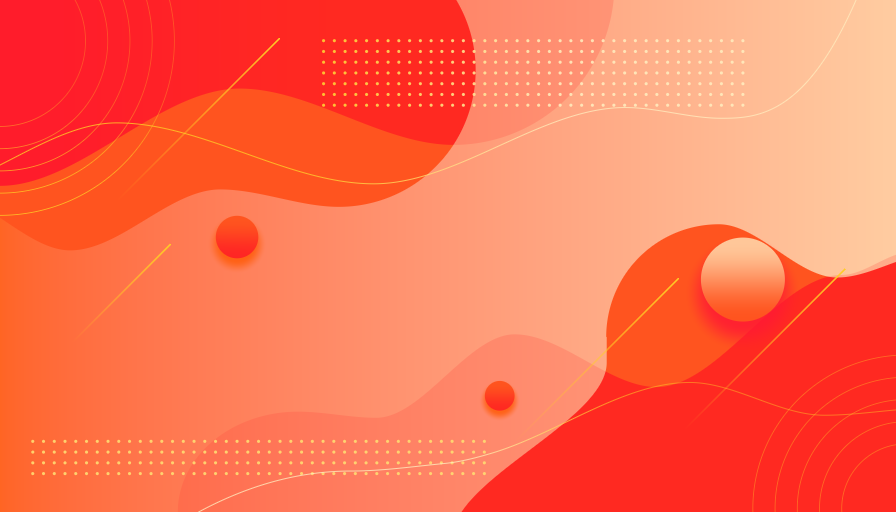
Write a WebGL 2 fragment shader that draws this background.

```glsl
#version 300 es
precision highp float;
// Warm abstract background: overlapping wavy blobs, fine curves, dot grids and spheres.
// Blob edges are chained smoothstep waves joined to circles; every overlap turns red.
// Lengths are in hundredths of the canvas height.

uniform vec2 u_resolution;
out vec4 fragColor;

float pixelSize;

// Turns an implicit function into an approximate distance.
float toDistance(float f) {
    float slope = length(vec2(dFdx(f), dFdy(f))) / pixelSize;
    return f / clamp(slope, 0.3, 5.0);
}

float fill(float d) {
    return clamp(0.5 - d / pixelSize, 0.0, 1.0);
}

float stroke(float d, float halfWidth) {
    return fill(abs(d) - halfWidth);
}

// Blob edges, negative inside
float upperBlob(vec2 p) {
    float wave = 62.3 - 11.2 * smoothstep(-11.4, 13.7, p.x)
        + 11.9 * smoothstep(13.7, 43.0, p.x) - 3.4 * smoothstep(43.0, 66.2, p.x);
    return p.x < 66.2 ? wave - p.y : length(p - vec2(66.2, 86.3)) - 26.7;
}

float upperVeil(vec2 p) {
    float wave = 63.7 + 19.0 * smoothstep(0.0, 46.8, p.x)
        - 11.0 * smoothstep(46.8, 88.6, p.x);
    return p.x < 88.6 ? wave - p.y : length(p - vec2(88.6, 103.1)) - 31.4;
}

float lowerBlob(vec2 p) {
    float side = 88.4 + 30.1 * smoothstep(-5.0, 29.2, p.y);
    float wave = 56.2 - 10.4 * smoothstep(140.4, 163.5, p.x)
        + 4.8 * smoothstep(163.5, 183.0, p.x);
    if (p.y < 34.2) return side - p.x;
    return p.x < 140.4 ? length(p - vec2(140.4, 34.2)) - 22.0 : p.y - wave;
}

float lowerVeil(vec2 p) {
    float wave = 19.6 - 1.2 * smoothstep(58.2, 73.5, p.x)
        + 16.3 * smoothstep(73.5, 100.5, p.x) - 10.3 * smoothstep(100.5, 128.3, p.x)
        + 21.9 * smoothstep(128.3, 164.4, p.x) + 4.5 * smoothstep(164.4, 178.0, p.x);
    return p.x < 58.2 ? length((p - vec2(58.2, 0.0)) * vec2(0.835, 1.0)) - 19.6 : p.y - wave;
}

// Heights of the two long thin curves
float upperCurve(float x) {
    return 62.0 + 14.0 * smoothstep(-18.0, 22.8, x) - 11.9 * smoothstep(22.8, 73.0, x)
        + 14.9 * smoothstep(73.0, 122.1, x) - 2.1 * smoothstep(122.1, 140.9, x)
        + 23.1 * pow(max(x - 140.9, 0.0) / 26.3, 2.6);
}

float lowerCurve(float x) {
    float bend = max(68.5 - x, 0.0) / 29.7;
    return 8.0 - 8.0 * bend * bend + 2.0 * smoothstep(68.5, 96.0, x)
        + 15.3 * smoothstep(86.8, 134.7, x) - 6.4 * smoothstep(134.7, 161.0, x)
        + 1.4 * smoothstep(161.0, 182.0, x);
}

float dotGrid(vec2 p, vec2 corner, vec2 count) {
    const float pitch = 2.1;
    vec2 cell = clamp(round((p - corner) / pitch), vec2(0.0), count - 1.0);
    return fill(length(p - corner - cell * pitch) - 0.3);
}

// Shaded ball with a soft glow beneath it
vec3 addBall(vec3 color, vec2 p, vec2 center, float r, vec3 top, vec3 bottom, vec3 glow) {
    vec2 q = (p - center) / r;
    color = mix(color, glow, 0.85 * (1.0 - smoothstep(0.75, 1.4, length(q + vec2(0.0, 0.33)))));
    return mix(color, mix(bottom, top, smoothstep(-0.95, 0.9, q.y)), fill((length(q) - 1.0) * r));
}

void main() {
    pixelSize = 100.0 / u_resolution.y;
    vec2 p = gl_FragCoord.xy * pixelSize;
    float u = gl_FragCoord.x / u_resolution.x;

    vec3 red = mix(vec3(1.0, 0.11, 0.17), vec3(1.0, 0.16, 0.13), smoothstep(0.0, 0.4, u));
    vec3 orange = vec3(1.0, 0.33, 0.12);
    vec3 yellow = vec3(1.0, 0.8, 0.15);
    vec3 cream = vec3(1.0, 0.92, 0.74);
    vec3 ink = mix(yellow, cream, smoothstep(0.3, 0.65, u));

    // Horizontal gradient, then veils, blobs and their overlaps
    vec3 color = vec3(1.0, 0.395 + 0.405 * u, 0.13 + 0.5 * pow(u, 0.6));
    vec2 blobs = vec2(fill(toDistance(upperBlob(p))), fill(toDistance(lowerBlob(p))));
    vec2 veils = vec2(fill(toDistance(upperVeil(p))), fill(toDistance(lowerVeil(p))));
    color = mix(color, vec3(1.0, 0.25, 0.22), 0.22 * max(veils.x, veils.y));
    color = mix(color, mix(orange, red, veils.x), blobs.x);
    color = mix(color, mix(orange, red, veils.y), blobs.y);

    // Concentric rings in two corners
    for (int i = 0; i < 5; i++) {
        float k = 4.34 * float(i);
        float upperRing = stroke(length(p - vec2(0.0, 92.0)) - 16.7 - k, 0.08);
        float lowerRing = stroke(length(p - vec2(177.0, 0.7)) - 12.6 - k, 0.08);
        color = mix(color, yellow, upperRing * mix(0.85, 0.3, smoothstep(58.0, 85.0, p.y)));
        color = mix(color, yellow, lowerRing * 0.4);
    }

    // Dot grids and long curves
    color = mix(color, ink, 0.9 * dotGrid(p, vec2(63.2, 79.45), vec2(40.0, 7.0)));
    color = mix(color, mix(yellow, cream, 0.5), 0.9 * dotGrid(p, vec2(6.4, 7.5), vec2(43.0, 4.0)));
    color = mix(color, ink, 0.8 * stroke(toDistance(p.y - upperCurve(p.x)), 0.1));
    vec3 lowerInk = mix(cream, yellow, smoothstep(0.5, 0.7, u));
    color = mix(color, lowerInk, mix(0.8, 0.45, smoothstep(0.55, 0.8, u))
        * stroke(toDistance(p.y - lowerCurve(p.x)), 0.1));

    // Diagonal streaks: bright tip position and horizontal reach
    vec3 streaks[4] = vec3[](vec3(54.6, 92.5, 31.7), vec3(33.3, 52.3, 19.2),
        vec3(132.6, 45.7, 32.2), vec3(165.1, 47.5, 31.4));
    for (int i = 0; i < 4; i++) {
        vec2 q = p - streaks[i].xy;
        float along = 1.0 + (q.x + q.y) * 0.5 / streaks[i].z;
        float fade = clamp(along, 0.0, 1.0) * step(along, 1.0);
        color = mix(color, yellow, fade * stroke((q.x - q.y) * 0.7071, 0.16));
    }

    // Balls
    color = addBall(color, p, vec2(145.1, 45.4), 8.2, vec3(1.0, 0.78, 0.6), orange, vec3(1.0, 0.1, 0.2));
    color = addBall(color, p, vec2(46.3, 53.7), 4.15, orange, red, vec3(1.0, 0.36, 0.04));
    color = addBall(color, p, vec2(97.6, 22.7), 2.9, orange, red, vec3(1.0, 0.36, 0.04));

    fragColor = vec4(color, 1.0);
}
```
